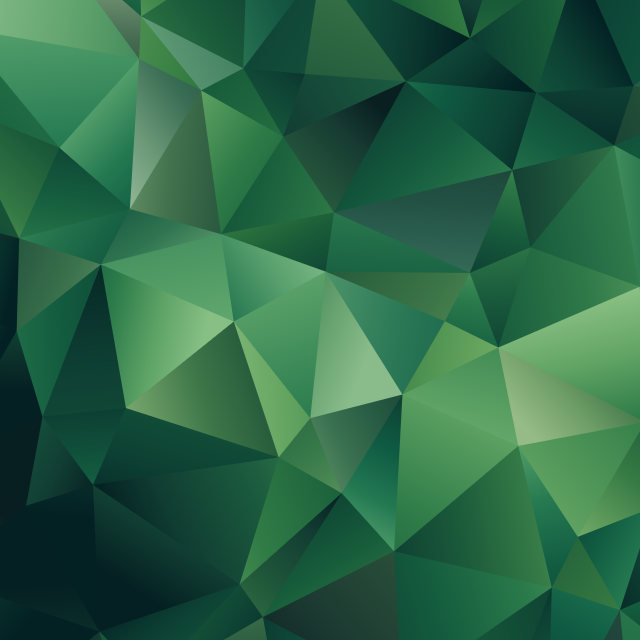
Reproduce this background procedurally as a Shadertoy shader.

```glsl
// Low-poly field of green facets: a jittered, rotated cell lattice is split into
// triangles, each shaded by a linear ramp around a tone taken from soft glows.
// Facet edges are blended by their pixel coverage.

const float CELLS = 6.3;          // lattice cells per canvas height
const float JITTER = 0.86;        // below 1 keeps the mesh free of overlaps
const float TILT = 0.42;          // lattice rotation in radians
const float TONE_SPREAD = 0.34;   // random tone offset between facets
const float RAMP_MIN = 0.12;      // tone slope across a facet
const float RAMP_MAX = 0.46;
const float GREY_MAX = 0.55;      // desaturation of the greyest facets
const float HUE_SHIFT = 0.07;     // warm / cool variation

const vec3 SHADES[6] = vec3[6](
    vec3(0.01, 0.13, 0.14), vec3(0.05, 0.25, 0.20), vec3(0.08, 0.36, 0.24),
    vec3(0.17, 0.48, 0.29), vec3(0.37, 0.64, 0.40), vec3(0.53, 0.75, 0.52));
const float STOPS[6] = float[6](0.0, 0.17, 0.40, 0.62, 0.84, 1.05);

vec3 hash3(vec3 p) {
    p = fract(p * vec3(0.1031, 0.1030, 0.0973));
    p += dot(p, p.yxz + 33.33);
    return fract((p.xxy + p.yxx) * p.zyx);
}

float cross2(vec2 a, vec2 b) { return a.x * b.y - a.y * b.x; }

mat2 rotation(float angle) {
    float c = cos(angle), s = sin(angle);
    return mat2(c, s, -s, c);
}

vec2 meshPoint(vec2 cell) {
    return cell + 0.5 + JITTER * (hash3(vec3(cell + 50.0, 7.0)).xy - 0.5);
}

// Soft glow around the segment a-b
float glow(vec2 p, vec2 a, vec2 b, float radius) {
    vec2 ab = b - a;
    float h = clamp(dot(p - a, ab) / max(dot(ab, ab), 1e-5), 0.0, 1.0);
    vec2 d = (p - a - ab * h) / radius;
    return exp(-dot(d, d));
}

// Large-scale light and shadow over the canvas
float toneField(vec2 p) {
    float tone = 0.36;
    tone += 0.50 * glow(p, vec2(0.34, 0.48), vec2(0.88, 0.36), 0.15);
    tone += 0.52 * glow(p, vec2(0.06, 0.98), vec2(0.20, 0.92), 0.13);
    tone += 0.34 * glow(p, vec2(0.95, 0.66), vec2(0.97, 0.54), 0.13);
    tone += 0.26 * glow(p, vec2(0.14, 0.54), vec2(0.30, 0.68), 0.11);
    tone -= 0.34 * glow(p, vec2(0.00, 0.42), vec2(0.10, 0.10), 0.19);
    tone -= 0.18 * glow(p, vec2(0.80, 0.92), vec2(0.96, 0.84), 0.16);
    return tone;
}

vec3 palette(float tone) {
    vec3 color = SHADES[0];
    for (int i = 1; i < 6; i++) {
        float k = (tone - STOPS[i - 1]) / (STOPS[i] - STOPS[i - 1]);
        color = mix(color, SHADES[i], clamp(k, 0.0, 1.0));
    }
    return color;
}

// Signed distance outside edge a-b of a counter-clockwise triangle
float edgeDistance(vec2 p, vec2 a, vec2 b) {
    return -cross2(b - a, p - a) / max(length(b - a), 1e-4);
}

// Facet colour weighted by pixel coverage, with the coverage in w
vec4 facet(vec2 p, vec2 a, vec2 b, vec2 c, vec3 seed, float pixel) {
    float d = max(edgeDistance(p, a, b),
              max(edgeDistance(p, b, c), edgeDistance(p, c, a)));
    float coverage = clamp(0.5 - d / pixel, 0.0, 1.0);
    if (coverage <= 0.0) return vec4(0.0);

    vec3 r = hash3(seed), s = hash3(seed + 19.7);
    vec2 center = (a + b + c) / 3.0;
    vec2 direction = rotation(6.2832 * r.x) * vec2(1.0, 0.0);
    float tone = toneField(rotation(-TILT) * center / CELLS);
    tone += TONE_SPREAD * (r.y - 0.5);
    tone += mix(RAMP_MIN, RAMP_MAX, r.z) * dot(p - center, direction);

    vec3 color = palette(tone);
    float luma = dot(color, vec3(0.3, 0.59, 0.11));
    color = mix(color, vec3(luma), GREY_MAX * pow(s.x, 5.0));
    color += HUE_SHIFT * (s.y - 0.5) * vec3(1.0, 0.2, -1.0) * smoothstep(0.1, 0.6, tone);
    return vec4(clamp(color, 0.0, 1.0), 1.0) * coverage;
}

void mainImage(out vec4 fragColor, in vec2 fragCoord) {
    vec2 p = rotation(TILT) * (fragCoord / iResolution.y) * CELLS;
    float pixel = CELLS / iResolution.y;
    vec4 sum = vec4(0.0);

    for (int j = -1; j <= 0; j++)
    for (int i = -1; i <= 0; i++) {
        vec2 cell = floor(p) + vec2(i, j);
        vec2 a = meshPoint(cell), b = meshPoint(cell + vec2(1, 0));
        vec2 c = meshPoint(cell + vec2(1, 1)), d = meshPoint(cell + vec2(0, 1));

        // Split along the shorter diagonal that lies inside the quad
        bool acInside = cross2(c - a, b - a) < 0.0 && cross2(c - a, d - a) > 0.0;
        bool bdInside = cross2(d - b, a - b) > 0.0 && cross2(d - b, c - b) < 0.0;
        bool useAC = acInside && (!bdInside || length(c - a) < length(d - b));

        vec3 seed = vec3(cell + 80.0, 3.0);
        sum += facet(p, a, b, useAC ? c : d, seed, pixel);
        sum += facet(p, useAC ? a : b, c, d, seed + vec3(0, 0, 41), pixel);
    }
    fragColor = vec4(sum.rgb / max(sum.w, 1e-4), 1.0);
}
```
